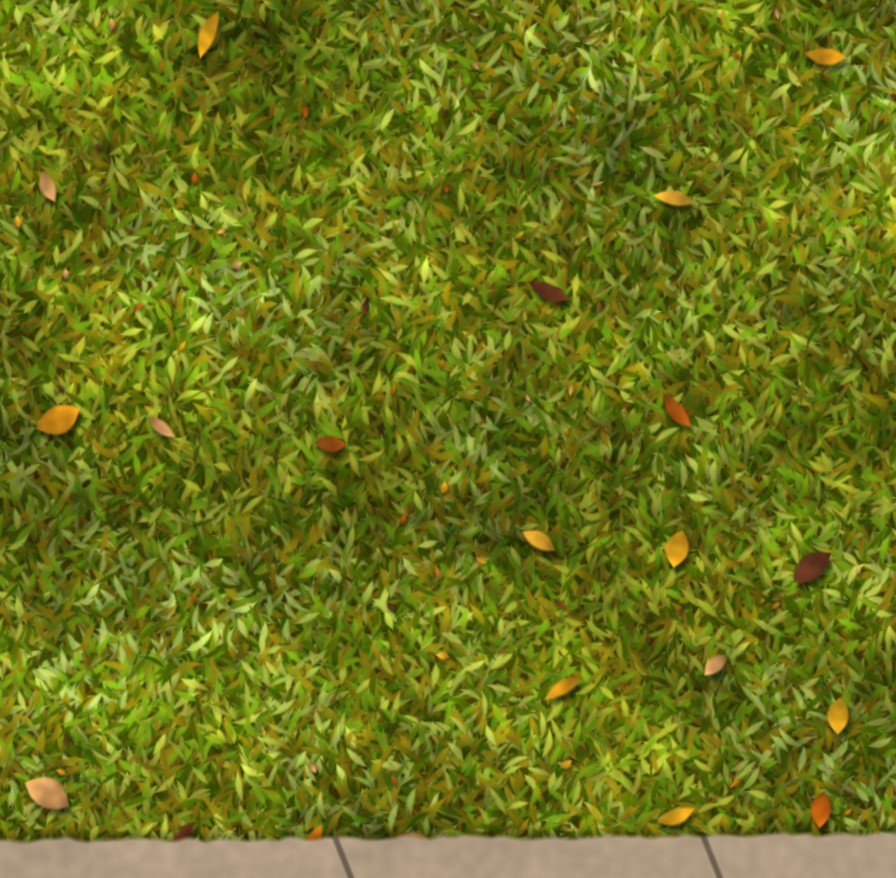
Give the GLSL for this texture, as a WebGL 1 fragment shader.

```glsl
precision highp float;
// Soft autumn lawn with scattered fallen leaves above a strip of pavement.
uniform vec2 u_resolution;

#define BLADE_CELLS 50.0
#define BLADE_LENGTH 0.85
#define BLADE_WIDTH 0.18
#define BLADE_SOFT 0.12
#define BLADE_SPREAD 1.35
#define PATCH_CONTRAST 0.38
#define LEAF_CELLS 7.0
#define CHIP_CELLS 21.0
#define PAVING_HEIGHT 0.043
#define JOINT_SPACING 0.42

const int LAYERS = 7;
const vec3 DARK_GREEN = vec3(0.23, 0.30, 0.01);
const vec3 MID_GREEN = vec3(0.35, 0.46, 0.06);
const vec3 LIGHT_GREEN = vec3(0.53, 0.55, 0.14);
const vec3 PALE_GREEN = vec3(0.53, 0.60, 0.32);
const vec3 OLIVE_BROWN = vec3(0.42, 0.38, 0.05);
const vec3 SOIL = vec3(0.20, 0.17, 0.02);
const vec3 PAVING = vec3(0.69, 0.61, 0.51);

vec2 hash2(vec2 p) {
  vec3 q = fract(p.xyx * vec3(0.1031, 0.1030, 0.0973));
  q += dot(q, q.yzx + 33.33);
  return fract((q.xx + q.yz) * q.zy);
}

mat2 rotation(float a) {
  float c = cos(a), s = sin(a);
  return mat2(c, -s, s, c);
}

float cornerSlope(vec2 cell, vec2 offset) {
  float a = 6.2832 * hash2(cell + 71.0).x;
  return dot(vec2(cos(a), sin(a)), offset);
}

float gradientNoise(vec2 p) {
  vec2 i = floor(p), f = fract(p);
  vec2 u = f * f * f * (f * (f * 6.0 - 15.0) + 10.0), e = vec2(1.0, 0.0);
  return mix(mix(cornerSlope(i, f), cornerSlope(i + e, f - e), u.x),
             mix(cornerSlope(i + e.yx, f - e.yx), cornerSlope(i + 1.0, f - 1.0), u.x), u.y);
}

// Pointed lens along x, slightly bent; 1 inside, fading to 0 outside.
float lens(vec2 q, float halfLength, float halfWidth, float bend, float soft) {
  float t = q.x / halfLength;
  float edge = abs(q.y - bend * q.x * q.x) - halfWidth * (1.0 - t * t);
  return 1.0 - smoothstep(-soft, soft, edge);
}

vec3 bladeColor(float pick, float dryness, float paleness) {
  vec3 c = MID_GREEN;
  if (pick < 0.19) c = DARK_GREEN;
  else if (pick < 0.37 + 0.16 * dryness) c = OLIVE_BROWN;
  else if (pick > 0.72) c = mix(LIGHT_GREEN, PALE_GREEN, paleness);
  return c;
}

// One layer of blades, laid over the colour below.
vec3 addBlades(vec3 below, vec2 p, float layer, float dryness, float paleness) {
  float turn = layer * 0.9;
  vec2 g = rotation(turn) * p * BLADE_CELLS + layer * 17.3;
  vec2 home = floor(g);
  for (int j = -1; j <= 1; j++) {
    for (int i = -1; i <= 1; i++) {
      vec2 cell = home + vec2(float(i), float(j));
      vec2 key = cell + 131.0 * layer + 200.0;
      vec2 place = hash2(key), look = hash2(key + 43.7), form = hash2(key + 89.1);
      float angle = 1.5708 - turn + BLADE_SPREAD * (2.0 * form.x - 1.0);
      vec2 q = rotation(angle) * (g - cell - 0.2 - 0.6 * place);
      float size = 0.6 + 0.4 * form.y;
      float mask = lens(q, BLADE_LENGTH * size, BLADE_WIDTH * (0.65 + 0.5 * look.y),
                        0.6 * (place.x - 0.5), BLADE_SOFT);
      float shade = 0.68 + 0.42 * look.y + 0.04 * layer + 0.16 * q.x;
      below = mix(below, bladeColor(look.x, dryness, paleness) * shade, mask * 0.88);
    }
  }
  return below;
}

vec3 leafColor(float pick) {
  vec3 c = mix(vec3(0.76, 0.36, 0.06), vec3(0.90, 0.66, 0.12), smoothstep(0.2, 0.6, pick));
  c = mix(c, vec3(0.86, 0.62, 0.38), smoothstep(0.6, 0.8, pick));
  return mix(vec3(0.40, 0.20, 0.13), c, smoothstep(0.12, 0.25, pick));
}

// Sparse fallen leaves, at most one in each cell, with a shadow below.
vec3 addLitter(vec3 below, vec2 p, float cells, float chance, float size) {
  vec2 g = p * cells, cell = floor(g);
  vec2 key = cell + cells * 9.0;
  vec2 place = hash2(key), look = hash2(key + 27.4), form = hash2(key + 61.8);
  vec2 d = g - cell - 0.27 - 0.46 * place;
  mat2 turn = rotation(6.2832 * form.x);
  float halfLength = size * (0.55 + 0.45 * look.y);
  float halfWidth = halfLength * (0.28 + 0.34 * form.y);
  float soft = 0.0028 * cells, present = step(look.x, chance);
  vec2 q = turn * d;
  float shadow = lens(turn * (d + vec2(-0.1, 0.25) * size), halfLength, halfWidth, 0.4, 2.0 * soft);
  float leaf = lens(q, halfLength, halfWidth, 0.4, soft);
  float pick = fract(look.x / chance + form.y);
  vec3 tint = leafColor(pick) * (0.96 + 0.25 * q.x / halfLength + 0.25 * gradientNoise(p * 70.0));
  below *= 1.0 - 0.5 * shadow * present;
  return mix(below, tint, leaf * present * 0.93);
}

void main() {
  vec2 p = gl_FragCoord.xy / u_resolution.y;
  float broad = gradientNoise(p * 4.0 + 3.7) + 0.7 * gradientNoise(p * 11.0 + 8.2);
  float nearPaving = 1.0 - smoothstep(0.04, 0.2, p.y);
  float dryness = clamp(0.5 + gradientNoise(p * 7.0 + 21.0) + 0.6 * nearPaving, 0.0, 1.0);
  float paleness = clamp(0.35 + 1.3 * gradientNoise(p * 5.0 + 40.0), 0.0, 0.9);

  // Lawn
  vec3 color = mix(SOIL, DARK_GREEN, 0.5 + gradientNoise(p * 45.0));
  for (int k = 0; k < LAYERS; k++) color = addBlades(color, p, float(k), dryness, paleness);
  color *= 1.0 + PATCH_CONTRAST * broad + 0.32 * gradientNoise(p * 38.0);
  color.rg += 0.06 * gradientNoise(p * 85.0) * vec2(1.0, -0.5);

  // Litter
  color = addLitter(color, p, CHIP_CELLS, 0.13, 0.16);
  color = addLitter(color, p, LEAF_CELLS, 0.52, 0.2);

  // Pavement, its joints and the ragged turf edge
  float edge = p.y - PAVING_HEIGHT - 0.006 * p.x - 0.005 * gradientNoise(vec2(p.x * 45.0, 2.5));
  vec3 stone = PAVING * (1.0 + 0.08 * gradientNoise(p * 60.0) + 0.07 * gradientNoise(p * 14.0));
  float joint = abs(mod(p.x + 0.4 * p.y - 0.4 + 0.5 * JOINT_SPACING, JOINT_SPACING) - 0.5 * JOINT_SPACING);
  stone *= 0.6 + 0.4 * smoothstep(0.001, 0.006, joint);
  color *= 1.0 - 0.3 * (1.0 - smoothstep(0.0, 0.016, edge));
  color = mix(stone, color, smoothstep(-0.004, 0.004, edge));
  gl_FragColor = vec4(clamp(color, 0.0, 1.0), 1.0);
}
```
